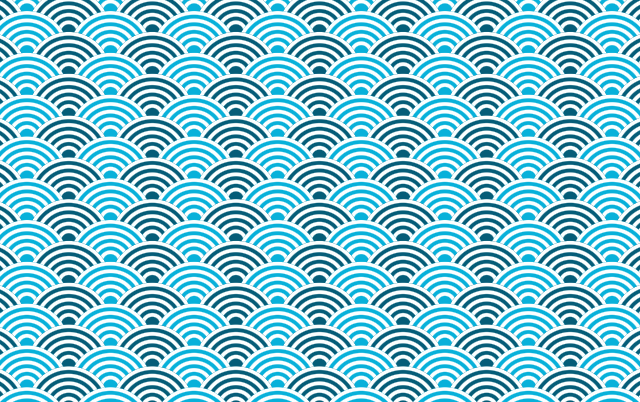
A WebGL 1 fragment shader for this pattern:

```glsl
precision highp float;
// Seigaiha waves: overlapping scales of concentric arcs, with dark and bright rows alternating.

uniform vec2 u_resolution;

const vec3 PAPER = vec3(0.985, 1.0, 1.0);
const vec3 DEEP_TEAL = vec3(0.02, 0.365, 0.47);
const vec3 BRIGHT_CYAN = vec3(0.03, 0.695, 0.855);

const float SCALE_RADIUS = 0.0653;           // fraction of the canvas width
const vec2 ANCHOR = vec2(-0.0008, 0.0031);   // one dark scale's centre, from mid-canvas
const float ROW_STEP = 0.5;                  // in scale radii
const float BANDS = 11.0;                    // equal bands from centre to rim
const float CORE_BANDS = 2.0;                // bands filled by the central dot
const float SOFTNESS = 1.2;                  // edge width in pixels

// Coverage from a signed distance that is positive inside.
float coverage(float inside, float blur) {
  return clamp(inside / blur + 0.5, 0.0, 1.0);
}

// Ink coverage of the concentric arcs and the central dot.
float arcInk(float radius, float blur) {
  float band = radius * BANDS;
  float stripe = 0.5 - abs(mod(band - 0.5, 2.0) - 1.0);
  float core = CORE_BANDS - band;
  return coverage(max(stripe, core), blur * BANDS);
}

void main() {
  // Coordinates in scale radii
  vec2 centred = (gl_FragCoord.xy - 0.5 * u_resolution) / u_resolution.x;
  vec2 p = (centred - ANCHOR) / SCALE_RADIUS;
  float blur = SOFTNESS / (u_resolution.x * SCALE_RADIUS);

  // Paint the rows that can reach this point, from back (upper) to front (lower)
  float topRow = floor(p.y / ROW_STEP) + 1.0;
  vec3 color = PAPER;
  for (int i = 0; i < 4; i++) {
    float row = topRow - float(i);
    float odd = mod(row, 2.0);
    vec2 local = vec2(mod(p.x + odd + 1.0, 2.0) - 1.0, p.y - row * ROW_STEP);
    float radius = length(local);
    vec3 ink = mix(DEEP_TEAL, BRIGHT_CYAN, odd);
    vec3 scaleColor = mix(PAPER, ink, arcInk(radius, blur));
    color = mix(color, scaleColor, coverage(1.0 - radius, blur));
  }

  gl_FragColor = vec4(color, 1.0);
}
```
